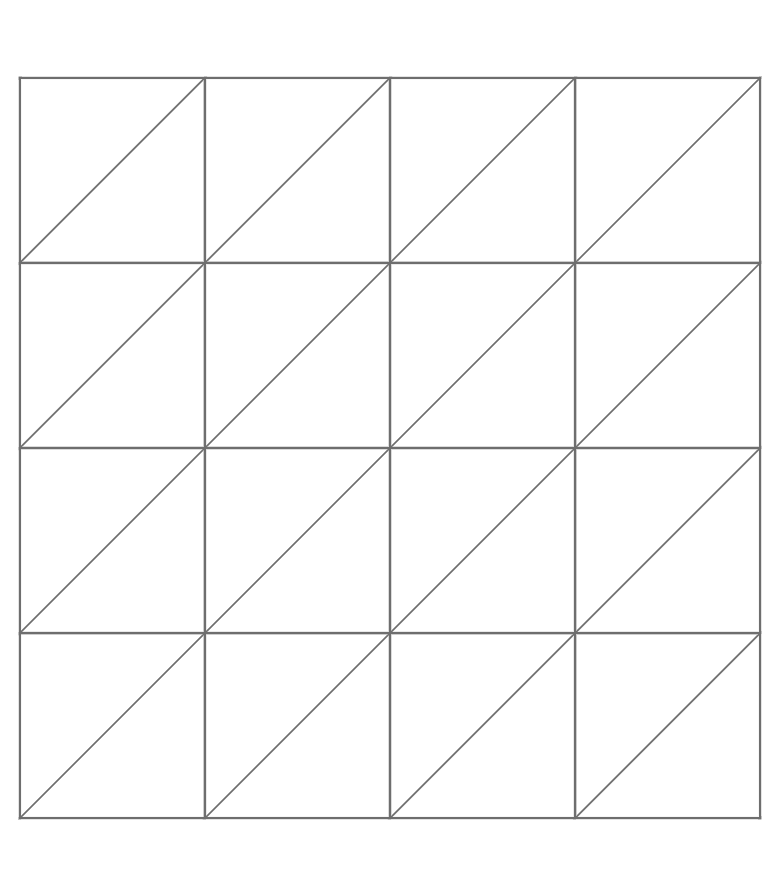
A WebGL 1 fragment shader for this pattern:

```glsl
precision highp float;
// Draws a centred four by four grid of thin grey squares, each cut by a rising diagonal.

#define CELLS 4.0
#define CELL_SIZE 0.2373
#define GRID_WIDTH 0.0032
#define DIAGONAL_WIDTH 0.0023
#define LINE_COLOR vec3(0.43)
#define PAPER_COLOR vec3(1.0)

uniform vec2 u_resolution;

// Share of a pixel covered by a shape, from its signed distance.
float coverage(float dist, float pixel) {
    return clamp(0.5 - dist / pixel, 0.0, 1.0);
}

// Signed distance to an axis-aligned square centred on the origin.
float squareDistance(vec2 p, float halfSize) {
    vec2 q = abs(p) - halfSize;
    return length(max(q, 0.0)) + min(max(q.x, q.y), 0.0);
}

void main() {
    // Canvas width is one unit, with the origin at the centre.
    float pixel = 1.0 / u_resolution.x;
    vec2 p = (gl_FragCoord.xy - 0.5 * u_resolution) * pixel;
    float halfGrid = 0.5 * CELLS * CELL_SIZE;
    vec2 cell = (p + halfGrid) / CELL_SIZE;

    // Distance to the nearest grid line, including the outer border.
    vec2 nearest = clamp(floor(cell + 0.5), 0.0, CELLS);
    vec2 gridOffset = abs(cell - nearest) * CELL_SIZE;
    float gridDistance = min(gridOffset.x, gridOffset.y) - 0.5 * GRID_WIDTH;

    // Distance to the nearest diagonal, repeated once per cell.
    float across = fract(cell.x - cell.y + 0.5) - 0.5;
    float diagonalDistance = abs(across) * CELL_SIZE * sqrt(0.5) - 0.5 * DIAGONAL_WIDTH;

    // Join the lines and trim them to the outside of the border.
    float ink = max(coverage(gridDistance, pixel), coverage(diagonalDistance, pixel));
    ink *= coverage(squareDistance(p, halfGrid + 0.5 * GRID_WIDTH), pixel);

    gl_FragColor = vec4(mix(PAPER_COLOR, LINE_COLOR, ink), 1.0);
}
```
